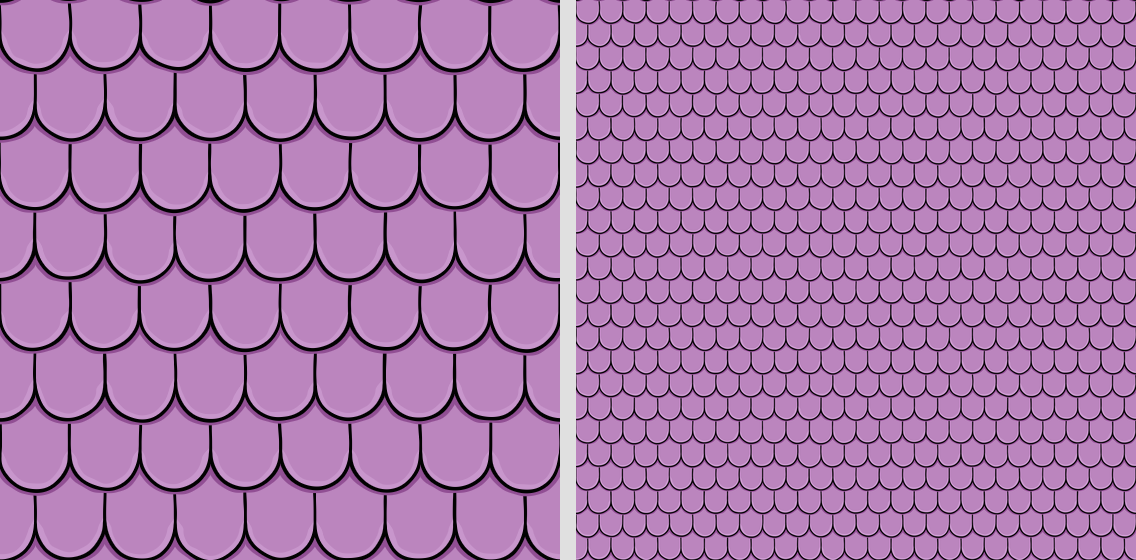
Left: one tile. Right: repeated 3 by 3.
Write a WebGL 2 fragment shader that draws this pattern.

```glsl
#version 300 es
precision highp float;

uniform vec2 u_resolution;
out vec4 fragColor;

const float TILES = 8.0;
const vec3 BASE = vec3(0.735, 0.522, 0.745);
const vec3 LIGHT = vec3(0.785, 0.590, 0.800);
const vec3 SHADOW = vec3(0.570, 0.310, 0.580);
const vec3 INK = vec3(0.008);

float hash(vec2 p, float seed) {
    vec3 q = fract(vec3(p.xyx + seed * 7.31) * vec3(0.1031, 0.1030, 0.0973));
    q += dot(q, q.yzx + 33.33);
    return fract((q.x + q.y) * q.z);
}

// Value noise in -1..1 that wraps after a whole period
float wrapNoise(vec2 p, float period, float seed) {
    vec2 i = floor(p), f = fract(p);
    f = f * f * (3.0 - 2.0 * f);
    vec2 a = mod(i, period), b = mod(i + 1.0, period);
    float low = mix(hash(a, seed), hash(vec2(b.x, a.y), seed), f.x);
    float high = mix(hash(vec2(a.x, b.y), seed), hash(b, seed), f.x);
    return 2.0 * mix(low, high, f.y) - 1.0;
}

float cover(float d, float pixel) {
    return clamp(0.5 - d / pixel, 0.0, 1.0);
}

// Paints one row of scalloped shingles over the rows below it
vec3 paintRow(vec3 color, vec2 p, float row, float pixel, float rough) {
    float wrappedRow = mod(row, TILES);
    float x = p.x + 0.5 * (1.0 - mod(wrappedRow, 2.0));
    float y = p.y - row;
    vec2 id = vec2(mod(floor(x), TILES), wrappedRow);

    // Uneven tip, and side joints shared with the neighbours
    float t = 2.0 * fract(x) - 1.0;
    t += 0.12 * (hash(id, 1.0) - 0.5) * (1.0 - t * t);
    float tip = 0.045 * (hash(id, 2.0) - 0.5);
    vec2 jointId = vec2(mod(id.x + step(0.0, t), TILES), id.y);
    float joint = 0.5 + 0.06 * (hash(jointId, 3.0) - 0.5);

    // Half ellipse below the joints, straight sides above
    float depth = joint - tip;
    vec2 q = vec2(t, max(joint - y, 0.0) / depth);
    float radius = max(length(q), 0.001);
    float slope = length(q / vec2(0.5, depth)) / radius;
    float d = (radius - 1.0) / max(slope, 0.001);

    float shadowWidth = 0.062 + 0.02 * abs(t) + 0.01 * rough;
    color = mix(color, SHADOW, cover(d - shadowWidth, pixel));
    color = mix(color, BASE, cover(d, pixel));

    // Light rim, tapering out just above the joints
    float lean = 0.5 * (hash(id, 4.0) - 0.5);
    float rim = (0.095 + 0.018 * rough) * (1.0 + lean * t);
    rim *= 1.0 - smoothstep(joint - 0.08, joint + 0.14, y);
    color = mix(color, LIGHT, cover(d, pixel) * cover(-d - rim, pixel));

    float halfWidth = mix(0.0255, 0.0215, smoothstep(-0.02, 0.04, y - joint));
    halfWidth += 0.002 * rough;
    return mix(color, INK, cover(abs(d) - halfWidth, pixel));
}

void main() {
    vec2 p = gl_FragCoord.xy / u_resolution * TILES;
    float pixel = TILES / min(u_resolution.x, u_resolution.y);

    // Slight hand-drawn wobble
    float rough = wrapNoise(p * 6.0, TILES * 6.0, 5.0);
    p += 0.011 * vec2(wrapNoise(p * 3.0, TILES * 3.0, 6.0),
                      wrapNoise(p * 3.0, TILES * 3.0, 7.0));

    vec3 color = BASE;
    float row = floor(p.y);
    for (float k = -1.0; k <= 1.0; k++) {
        color = paintRow(color, p, row + k, pixel, rough);
    }
    fragColor = vec4(color, 1.0);
}
```
